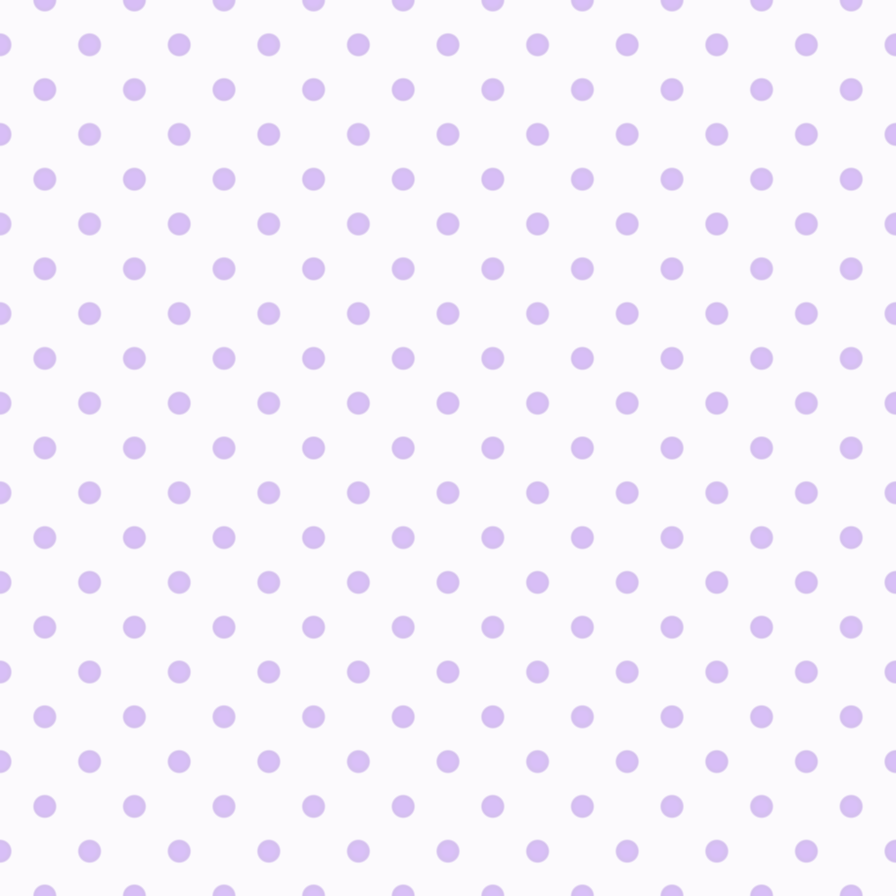
Reproduce this pattern procedurally as a three.js fragment shader.

```glsl
// Small lilac polka dots in a staggered grid on a near-white ground.
varying vec2 vUv;

float hash(vec2 p) {
  return fract(sin(dot(p, vec2(127.1, 311.7))) * 43758.5453);
}

// Lays the dots of one square grid, shifted by offset, over the ground.
vec3 dotGrid(vec3 ground, vec2 p, vec2 offset) {
  vec2 q = p - offset;
  vec2 cell = floor(q + 0.5);
  float dist = length(q - cell);

  // Wrapped cell index keeps dots cut by the border consistent.
  float tint = hash(mod(cell, 10.0) + offset) - 0.5;

  // Saturated core, slightly greyer rim.
  float rim = smoothstep(0.06, 0.115, dist + 0.02 * tint);
  vec3 lilac = mix(vec3(0.85, 0.75, 0.97), vec3(0.832, 0.75, 0.935), rim);
  lilac += 0.008 * tint;

  float coverage = 1.0 - smoothstep(0.112, 0.142, dist);
  return mix(ground, lilac, coverage);
}

void main() {
  vec2 p = vUv * 10.0;
  vec3 color = vec3(0.99, 0.982, 0.992);
  color = dotGrid(color, p, vec2(0.5, 0.0));
  color = dotGrid(color, p, vec2(0.0, 0.5));
  gl_FragColor = vec4(color, 1.0);
}
```
